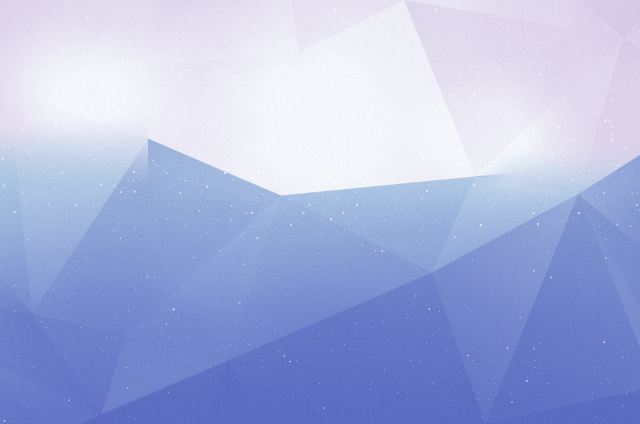
Write a WebGL 2 fragment shader that draws this background.

```glsl
#version 300 es
precision highp float;
// Pale faceted sky over blue low-poly slopes, with misty glows and fine dust.
// A vertical colour ramp is split by a ridge line, then tinted by triangles
// that fade away from their first corner; noise adds cloud, specks and grain.

uniform vec2 u_resolution;
out vec4 outColor;

const float ASPECT = 1.506;
const vec3 LAVENDER = vec3(0.84, 0.79, 0.90);
const vec3 WHITE = vec3(0.955, 0.965, 0.985);
const vec3 ICE = vec3(0.70, 0.80, 0.90);
const vec3 MID_BLUE = vec3(0.57, 0.66, 0.85);
const vec3 LOW_BLUE = vec3(0.46, 0.54, 0.81);
const vec3 BASE_BLUE = vec3(0.38, 0.45, 0.77);
const vec3 DEEP = vec3(0.31, 0.37, 0.73);
const vec3 PALE = vec3(0.86, 0.91, 0.97);
const float RIDGE_SHADE = 0.42;
const float DUST_STRENGTH = 0.75;
const float GRAIN = 0.018;

// Shared corners of the facets, with the canvas height as unit.
const vec2 PEAK = vec2(0.349, 0.673), DIP = vec2(0.661, 0.539);
const vec2 SHOULDER = vec2(1.118, 0.584), NOTCH = vec2(1.016, 0.357);
const vec2 HUB = vec2(1.361, 0.543), RIM = vec2(1.506, 0.635);
const vec2 RIM_LOW = vec2(1.506, 0.418), FOOT = vec2(1.141, 0.0);
const vec2 FORK = vec2(0.075, 0.261), KNEE = vec2(0.535, 0.149);
const vec2 TOE = vec2(0.239, 0.025), FOLD = vec2(0.294, 0.206);
const vec2 SKY_LEFT = vec2(0.02, 0.784), SKY_BEND = vec2(0.304, 0.839);
const vec2 SKY_MID = vec2(0.702, 0.876), SKY_TOP = vec2(0.951, 1.0);
const vec2 SKY_RIGHT = vec2(1.467, 0.912);

float hash(vec2 p) { return fract(sin(dot(p, vec2(127.1, 311.7))) * 43758.545); }

float noise(vec2 p) {
  vec2 i = floor(p), f = fract(p);
  f = f * f * (3.0 - 2.0 * f);
  return mix(mix(hash(i), hash(i + vec2(1, 0)), f.x),
             mix(hash(i + vec2(0, 1)), hash(i + 1.0), f.x), f.y);
}

float fbm(vec2 p) {
  float sum = 0.0, amp = 0.5;
  for (int i = 0; i < 5; i++) {
    sum += amp * noise(p);
    p = p * 2.03 + 7.3;
    amp *= 0.5;
  }
  return sum;
}

float cross2(vec2 a, vec2 b) { return a.x * b.y - a.y * b.x; }
float edge(float d) { return clamp(0.5 + d * u_resolution.y, 0.0, 1.0); }
float lineAt(float x, vec2 a, vec2 b) { return mix(a.y, b.y, (x - a.x) / (b.x - a.x)); }
float glow(vec2 p, vec2 c, vec2 r) { vec2 q = (p - c) / r; return exp(-dot(q, q)); }

// Triangle coverage, strongest at corner a and weak along the far side.
float facet(vec2 p, vec2 a, vec2 b, vec2 c) {
  vec2 ab = b - a, bc = c - b, ca = a - c;
  float area = cross2(ab, c - a), far = cross2(bc, p - b);
  float d = min(far / length(bc), cross2(ca, p - c) / length(ca));
  if (area < 0.0) d = min(-far / length(bc), -cross2(ca, p - c) / length(ca));
  d = min(d, sign(area) * cross2(ab, p - a) / length(ab));
  return edge(d) * mix(0.3, 1.0, clamp(far / area, 0.0, 1.0));
}

vec3 skyColor(vec2 p, float cloud) {
  float light = 0.95 * glow(p, vec2(0.74, 0.66), vec2(0.52, 0.38));
  light += 0.75 * glow(p, vec2(0.16, 0.78), vec2(0.20, 0.15));
  light += 0.65 * glow(p, vec2(1.17, 0.69), vec2(0.15, 0.13));
  vec3 c = mix(LAVENDER, WHITE, clamp(light + 0.12 + (cloud - 0.5) * 0.6, 0.0, 1.0));
  c = mix(c, WHITE, 0.35 * facet(p, SKY_MID, SKY_BEND, vec2(0.455, 1.0)));
  c = mix(c, WHITE, 0.35 * facet(p, SKY_MID, vec2(0.455, 1.0), vec2(0.686, 1.0)));
  c = mix(c, WHITE, 0.55 * facet(p, SKY_TOP, SKY_MID, DIP));
  c = mix(c, WHITE, 0.55 * facet(p, SKY_TOP, DIP, SHOULDER));
  c = mix(c, LAVENDER, 0.16 * facet(p, SKY_MID, vec2(0.686, 1.0), SKY_TOP));
  c = mix(c, LAVENDER, 0.55 * facet(p, SKY_TOP, SHOULDER, SKY_RIGHT));
  c = mix(c, LAVENDER * 0.97, 0.6 * facet(p, SKY_RIGHT, vec2(1.363, 1.0), vec2(1.6, 1.05)));
  return mix(c, LAVENDER * 0.98, 0.5 * facet(p, SKY_RIGHT, HUB, vec2(1.7, 0.75)));
}

vec3 groundColor(vec2 p, float cloud) {
  float y = p.y + (cloud - 0.5) * 0.09;
  vec3 c = mix(BASE_BLUE, LOW_BLUE, smoothstep(-0.05, 0.27, y));
  c = mix(c, MID_BLUE, smoothstep(0.20, 0.44, y));
  c = mix(c, ICE, smoothstep(0.38, 0.62, y));
  // Upper slopes
  c = mix(c, DEEP, 0.25 * (facet(p, PEAK, FORK, FOLD) + facet(p, PEAK, FOLD, DIP)));
  c = mix(c, DEEP, 0.13 * facet(p, NOTCH, DIP, KNEE));
  c = mix(c, PALE, 0.24 * facet(p, SHOULDER, NOTCH, HUB));
  c = mix(c, DEEP, 0.10 * facet(p, FORK, SKY_LEFT, vec2(-0.1, 0.45)));
  // Dark lower slopes beneath the bent ridge
  float ridge = max(lineAt(p.x, HUB, RIM), max(lineAt(p.x, NOTCH, HUB), lineAt(p.x, KNEE, NOTCH)));
  c = mix(c, DEEP, RIDGE_SHADE * edge((ridge - p.y) * 0.88));
  c = mix(c, PALE, 0.24 * facet(p, HUB, NOTCH, FOOT));
  c = mix(c, PALE, 0.26 * facet(p, HUB, RIM, RIM_LOW));
  c = mix(c, PALE, 0.13 * facet(p, vec2(1.506, 0.18), HUB, RIM_LOW));
  c = mix(c, PALE, 0.09 * facet(p, vec2(1.6, 0.1), HUB, FOOT));
  c = mix(c, DEEP, 0.22 * facet(p, KNEE, vec2(0.48, 0.0), vec2(0.618, 0.0)));
  // Lower left folds
  c = mix(c, DEEP, 0.22 * facet(p, FORK, KNEE, TOE));
  c = mix(c, PALE, 0.12 * facet(p, TOE, FOLD, KNEE));
  c = mix(c, DEEP, 0.30 * facet(p, FORK, vec2(0.0, 0.349), vec2(-0.2, 0.29)));
  return mix(c, DEEP, 0.38 * facet(p, FORK, vec2(-0.3, 0.30), vec2(0.256, 0.0)));
}

// One speck per grid cell, shown where its random rank is below the density.
float dust(vec2 p, float cells, float density) {
  vec2 id = floor(p * cells), f = fract(p * cells);
  vec2 center = 0.3 + 0.4 * vec2(hash(id + 3.1), hash(id + 8.7));
  float size = mix(0.08, 0.24, hash(id + 5.3));
  float spot = 1.0 - smoothstep(size * 0.4, size + 0.04, length(f - center));
  return spot * step(hash(id), density) * mix(0.3, 1.0, hash(id + 11.9));
}

void main() {
  vec2 p = gl_FragCoord.xy / u_resolution * vec2(ASPECT, 1.0);
  float cloud = fbm(p * 4.0 + 2.0);
  // The horizon is crisp in the centre and at the far right, misty elsewhere.
  float crest = max(lineAt(p.x, PEAK, DIP), lineAt(p.x, DIP, SHOULDER));
  float crisp = step(PEAK.x, p.x) * (1.0 - smoothstep(SHOULDER.x, SHOULDER.x + 0.1, p.x));
  float level = mix(0.655, 0.585, smoothstep(0.3, 1.1, p.x)) + (cloud - 0.5) * 0.08;
  float mist = 1.0 - smoothstep(level - 0.085, level + 0.085, p.y);
  float ground = mix(mist, edge((crest - p.y) * 0.95), crisp);
  ground = max(ground, edge(lineAt(p.x, HUB, RIM) - p.y) * step(HUB.x, p.x));
  vec3 color = mix(skyColor(p, cloud), groundColor(p, cloud), ground);
  color = mix(color, LAVENDER, 0.12 * facet(p, PEAK, SKY_LEFT, FORK));

  // Dust gathers along the horizon and around the two side glows.
  float density = 0.015 + 0.16 * glow(p, vec2(0.75, 0.55), vec2(0.75, 0.13));
  density += 0.25 * glow(p, vec2(1.25, 0.68), vec2(0.2, 0.15));
  density += 0.15 * glow(p, vec2(0.15, 0.68), vec2(0.25, 0.12));
  float specks = dust(p, 65.0, density * 0.5) + 0.6 * dust(p + 4.7, 130.0, density);
  color = mix(color, vec3(1.0), DUST_STRENGTH * min(specks, 1.0));
  color += GRAIN * (hash(floor(p * 340.0)) - 0.5);
  outColor = vec4(color, 1.0);
}
```
